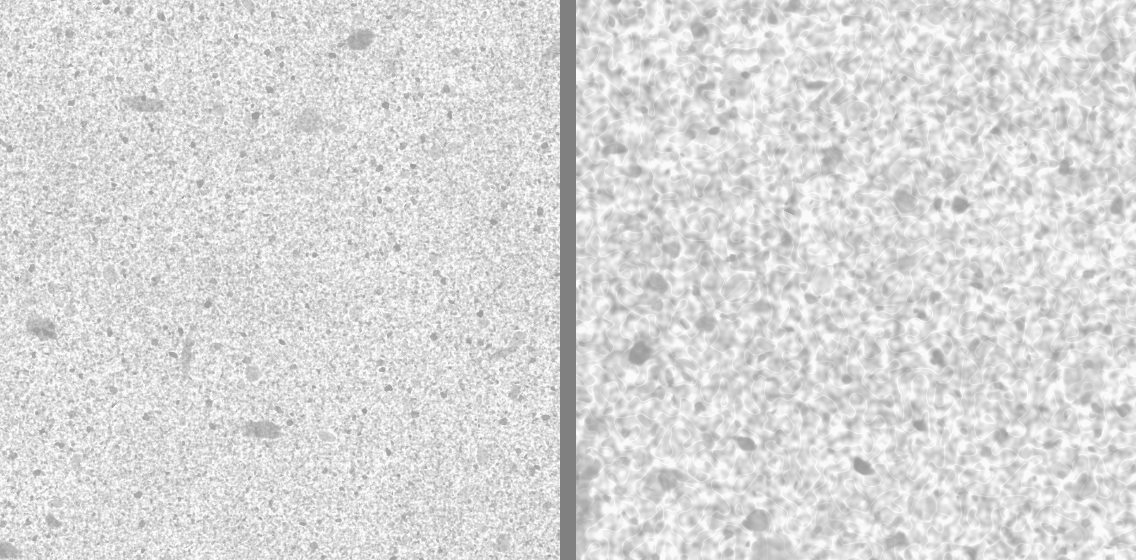
Left: the whole. Right: its middle third, enlarged.
This texture is drawn by a Shadertoy shader. Its source:

```glsl
// Pale cast concrete: fine mottled cement with pits, grey pebbles and short slivers.

vec2 hash2(vec2 p) {
    vec3 q = fract(p.xyx * vec3(.1031, .1030, .0973));
    q += dot(q, q.yzx + 33.33);
    return fract((q.xx + q.yz) * q.zy);
}

float cornerSlope(vec2 corner, vec2 offset) {
    float angle = 6.2832 * hash2(corner).x;
    return dot(vec2(cos(angle), sin(angle)), offset);
}

// Gradient noise, centred on zero
float noise(vec2 p) {
    vec2 i = floor(p), f = p - i, e = vec2(1, 0);
    vec2 u = f * f * f * (f * (f * 6. - 15.) + 10.);
    return mix(mix(cornerSlope(i, f), cornerSlope(i + e, f - e), u.x),
               mix(cornerSlope(i + e.yx, f - e.yx), cornerSlope(i + 1., f - 1.), u.x), u.y);
}

// Scattered rounded grains, one per cell at most: x = body, y = outline
vec2 grains(vec2 p, float share, float stretch, float softness) {
    vec2 result = vec2(0);
    float wobble = .12 * noise(p * 4.);
    for (int j = -1; j <= 1; j++)
    for (int i = -1; i <= 1; i++) {
        vec2 cell = floor(p) + vec2(i, j);
        vec2 place = hash2(cell), kind = hash2(cell + 71.), form = hash2(cell + 139.);
        if (kind.x > share) continue;
        float angle = 6.2832 * kind.y, c = cos(angle), s = sin(angle);
        vec2 d = mat2(c, s, -s, c) * (p - cell - place);
        d.y *= mix(1., stretch, form.x);
        float dist = length(d) - mix(.12, .34, form.y * form.y) + wobble;
        float strength = .45 + .55 * hash2(cell + 211.).x;
        result = max(result, strength * vec2(
            1. - smoothstep(-softness, softness, dist),
            1. - smoothstep(0., .07, abs(dist - .05))));
    }
    return result;
}

void mainImage(out vec4 fragColor, in vec2 fragCoord) {
    vec2 uv = fragCoord / iResolution.y;
    vec2 warped = uv + .003 * vec2(noise(uv * 90.), noise(uv * 90. + 37.));
    float patches = noise(uv * 5. + 11.);

    // Broad clouding and faint upright casting marks
    float tone = .86 + .04 * patches + .05 * noise(uv * 24.)
               + .03 * noise(uv * vec2(60, 5));

    // Fine cement grain with thin bright veins
    tone += .12 * noise(warped * 75.) + .20 * noise(warped * 150. + 5.)
          + .16 * noise(uv * 235. + 19.);
    float vein = abs(noise(warped * 105. + 53.));
    tone += .07 * (1. - smoothstep(.0, .09, vein));

    // Smooth grey pebbles with pale outlines
    vec2 pebbles = grains(warped * 19., .32, 2., .06);
    tone = mix(tone, .74 + .06 * noise(uv * 70.), .65 * pebbles.x);
    tone += .07 * pebbles.y;
    vec2 chips = grains(warped * 38. + 7., .4, 2.5, .09);
    tone = mix(tone, .79, .6 * chips.x) + .06 * chips.y;

    // Dark pits and specks, denser in some patches
    float density = clamp(.32 + .35 * patches, .1, .6);
    float pits = grains(warped * 44. + 23., density, 1.6, .08).x;
    float specks = grains(warped * 92. + 61., density + .1, 1.4, .12).x;
    tone = mix(tone, .56, .75 * pits);
    tone = mix(tone, .60, .65 * specks);

    // Rare large stones and long slivers
    float stones = grains(warped * 13. + 31., .07, 2.2, .06).x;
    float slivers = grains(warped * 9. + 83., .13, 6., .06).x;
    tone = mix(tone, .61 + .08 * noise(uv * 60.), .7 * stones);
    tone = mix(tone, .58, .75 * slivers);

    fragColor = vec4(vec3(clamp(tone, .42, .98)), 1);
}
```
